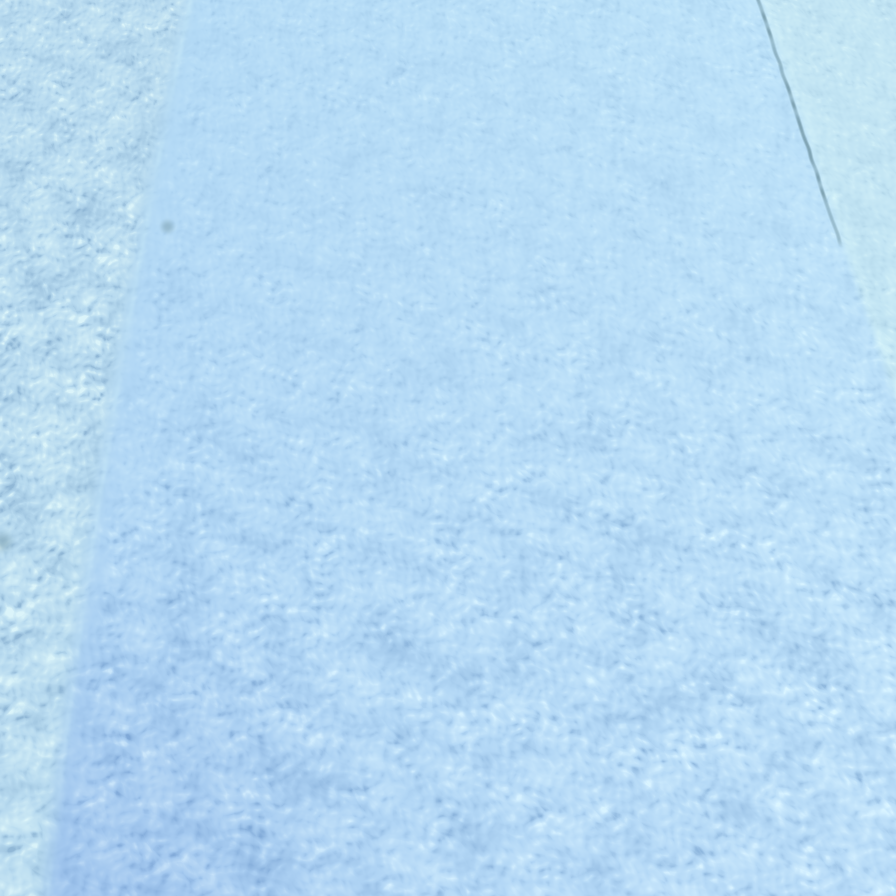
Write a three.js fragment shader that draws this texture.

```glsl
// Pale blue frosted paving slabs in perspective, with two converging joints.
#define GRAIN_FREQ 108.0
#define GRAIN_SQUASH 1.3
#define GRAIN_LEAN 0.3
#define HORIZON 2.26
#define SLAB_CONTRAST 1.15
#define SIDE_CONTRAST 1.9
#define MOTTLE 0.75
#define ICE_BLUE vec3(0.706, 0.852, 0.964)
#define SIDE_BLUE vec3(0.715, 0.852, 0.937)
#define PALE_CYAN vec3(0.760, 0.895, 0.955)
#define JOINT_GRAY vec3(0.47, 0.61, 0.67)

varying vec2 vUv;

vec2 hash2(vec2 p) {
  vec2 k = vec2(dot(p, vec2(127.1, 311.7)), dot(p, vec2(269.5, 183.3)));
  return fract(sin(k) * 43758.545);
}

// Distance to the nearest scattered cell centre
float cellular(vec2 p) {
  vec2 cell = floor(p);
  vec2 f = p - cell;
  float nearest = 4.0;
  for (int j = -1; j <= 1; j++) {
    for (int i = -1; i <= 1; i++) {
      vec2 o = vec2(float(i), float(j));
      vec2 d = o + hash2(cell + o) - f;
      nearest = min(nearest, dot(d, d));
    }
  }
  return sqrt(nearest);
}

// Slope of the cell surface, lit from the upper left
float relief(vec2 p) {
  vec2 toLight = vec2(-0.12, 0.20);
  return cellular(p + toLight) - cellular(p - toLight);
}

// Gentle bend that keeps the flakes separate and irregular
vec2 warp(vec2 p) {
  return p + 0.13 * sin(p.yx * vec2(1.9, 2.3) + 1.5 * sin(p * 0.47));
}

float smudge(vec2 p, vec2 center, float radius) {
  return 1.0 - smoothstep(0.1 * radius, radius, length(p - center));
}

void main() {
  vec2 uv = vUv;
  float height = uv.y;

  // Signed distances across the joints
  float leftGap = uv.x - (0.055 + 0.11 * height + 0.05 * height * height);
  float rightGap = uv.x - (0.846 + 0.338 * (1.0 - height));
  float leftSide = 1.0 - smoothstep(-0.018, 0.010, leftGap);
  float rightSide = smoothstep(-0.004, 0.010, rightGap);

  // Grain shrinks towards the horizon and leans down to the right
  float depth = HORIZON - height;
  vec2 ground = GRAIN_FREQ * vec2((uv.x - 0.45) / depth, -GRAIN_SQUASH * log(depth));
  ground.y += GRAIN_LEAN * ground.x;
  vec2 flakes = warp(ground);

  // Sparse flakes: clusters fade in and out, and strong slopes stand out
  float cluster = smoothstep(0.15, 0.85, cellular(ground * 0.37 + 43.0));
  float grain = relief(flakes) * mix(0.45, 1.25, cluster);
  grain += 0.55 * relief(flakes.yx * vec2(1.5, 1.9) + 17.0);
  grain *= 0.45 + 1.25 * abs(grain);

  // Broad cloudy patches and faint upright streaks
  float patches = 0.5 - cellular(warp(ground * 0.28) + 5.0);
  patches += 0.6 * (0.5 - cellular(flakes * 0.63 + 31.0));
  float streaks = sin(uv.x * 410.0 + 3.0 * sin(height * 19.0 + uv.x * 23.0))
                * sin(uv.x * 157.0 + height * 31.0);

  // Base colours drift across the slabs
  vec3 color = ICE_BLUE;
  color += vec3(0.026, 0.032, 0.008) * (height - 0.5);
  color += vec3(0.048, 0.042, 0.018) * (uv.x - 0.5);
  float corner = 1.0 - smoothstep(0.0, 0.38, length((uv - vec2(0.12, 0.0)) * vec2(1.0, 0.8)));
  color -= vec3(0.045, 0.045, 0.020) * corner;
  color = mix(color, SIDE_BLUE, leftSide);
  color = mix(color, PALE_CYAN, rightSide);

  // Stronger grain nearby and on the left slab, smooth beside the joint
  float contrast = SLAB_CONTRAST * mix(1.25, 0.5, smoothstep(0.15, 0.85, height));
  float sideContrast = SIDE_CONTRAST * mix(1.0, 0.65, smoothstep(0.5, 1.0, height));
  contrast = mix(contrast, sideContrast, leftSide);
  float band = smoothstep(-0.020, -0.006, leftGap) * (1.0 - smoothstep(0.006, 0.028, leftGap));
  contrast *= 1.0 - 0.55 * band;
  float tone = contrast * (grain + MOTTLE * patches) + 0.07 * streaks;
  tone = clamp(tone, -1.6, 1.6);
  vec3 shade = vec3(0.095, 0.085, 0.062);
  vec3 shine = vec3(0.090, 0.066, 0.026);
  color += tone * mix(shade, shine, smoothstep(-0.15, 0.15, tone));

  // Pale, broken left joint
  float leftLine = 1.0 - smoothstep(0.0, 0.005, abs(leftGap + 0.002));
  float broken = 0.6 + 0.4 * sin(height * 47.0 + 2.0 * sin(height * 23.0));
  color += vec3(0.028, 0.025, 0.010) * leftLine * broken;

  // Right joint: thin and dark far away, filled and pale nearby
  float wander = 0.0005 * sin(height * 140.0 + 2.0 * sin(height * 61.0));
  float rightLine = 1.0 - smoothstep(0.0004, 0.0036, abs(rightGap + wander));
  float open = smoothstep(0.722, 0.735, height);
  float wear = 0.72 + 0.18 * sin(height * 173.0 + 3.0 * sin(height * 71.0));
  color = mix(color, JOINT_GRAY, wear * rightLine * open);
  float lip = 1.0 - smoothstep(0.002, 0.010, abs(rightGap - 0.008));
  color += vec3(0.018, 0.015, 0.008) * lip;

  // Two worn gray smudges
  float worn = smudge(uv, vec2(0.187, 0.747), 0.011);
  worn = max(worn, smudge(uv, vec2(0.003, 0.395), 0.016));
  color = mix(color, JOINT_GRAY, 0.5 * worn);

  gl_FragColor = vec4(clamp(color, 0.0, 1.0), 1.0);
}
```
